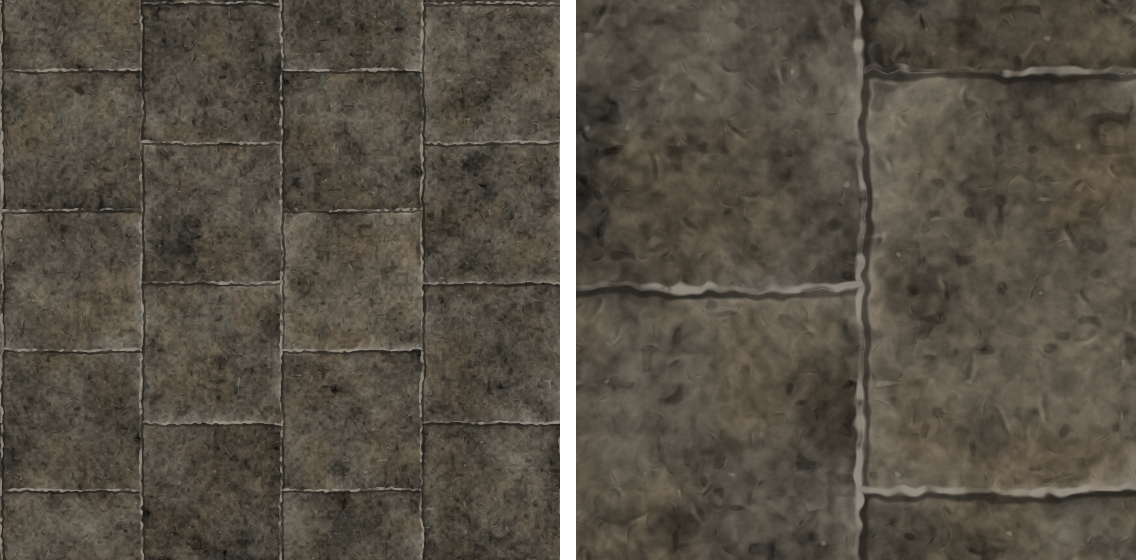
Left, the full canvas; right, a detail of the centre.
Reproduce this texture procedurally as a three.js fragment shader.

```glsl
// Worn dark stone tiles, four by four, with alternate columns shifted half a tile.
varying vec2 vUv;

const float TILES = 4.0;
const vec3 STONE = vec3(1.0, 0.942, 0.822);
const vec3 EARTH = vec3(1.07, 0.93, 0.74);
const vec3 DUST = vec3(0.60, 0.575, 0.53);
const vec3 GAP = vec3(0.115, 0.108, 0.092);

float hash(vec2 p) {
  vec3 q = fract(vec3(p.xyx) * 0.1031);
  q += dot(q, q.yzx + 33.33);
  return fract((q.x + q.y) * q.z);
}

float noise(vec2 p) {
  vec2 i = floor(p);
  vec2 f = fract(p);
  f = f * f * (3.0 - 2.0 * f);
  return mix(mix(hash(i), hash(i + vec2(1.0, 0.0)), f.x),
             mix(hash(i + vec2(0.0, 1.0)), hash(i + vec2(1.0)), f.x), f.y);
}

float fbm(vec2 p) {
  float sum = 0.0;
  float amp = 0.533;
  for (int i = 0; i < 4; i++) {
    sum += amp * noise(p);
    p = mat2(0.8, 0.6, -0.6, 0.8) * p * 2.03 + 7.3;
    amp *= 0.5;
  }
  return sum;
}

float line(float d, float width) {
  return 1.0 - smoothstep(width * 0.3, width, abs(d));
}

// Joint across s: x is the dark gap, y the broken pale mortar beside it.
vec2 joint(float s, float along, float seed) {
  float patches = noise(vec2(along * 7.0, seed * 5.7));
  float crumbs = noise(vec2(along * 38.0, s * 45.0 + seed * 9.1));
  float gap = line(s - 0.009, 0.015) * (0.5 + 0.5 * noise(vec2(along * 5.0, seed + 40.0)));
  float width = 0.009 + 0.013 * crumbs * patches;
  float mortar = line(s + 0.005, width) * (0.22 + 0.85 * smoothstep(0.3, 0.75, crumbs * 0.55 + patches * 0.45));
  return vec2(gap, mortar);
}

// Sparse short scratches and chips, lit on one side and shaded on the other.
float scratches(vec2 p, float density) {
  vec2 cell = floor(p);
  float relief = 0.0;
  for (int y = -1; y <= 1; y++) {
    for (int x = -1; x <= 1; x++) {
      vec2 c = cell + vec2(float(x), float(y));
      float present = step(hash(c + 3.7), density);
      vec2 q = p - c - vec2(hash(c + 11.3), hash(c + 27.1));
      float angle = 6.2832 * hash(c + 41.9);
      vec2 dir = vec2(cos(angle), sin(angle));
      float t = dot(q, dir);
      float n = dot(q, vec2(-dir.y, dir.x)) + t * t * 0.8;
      float taper = 1.0 - smoothstep(0.08, 0.12 + 0.28 * hash(c + 59.2), abs(t));
      relief += present * taper * (line(n - 0.045, 0.06) - line(n + 0.045, 0.07));
    }
  }
  return relief;
}

void main() {
  // Slightly uneven layout; even columns are shifted by about half a tile
  vec2 grid = (vUv - vec2(0.004, -0.006)) * TILES;
  grid += 0.022 * (vec2(noise(grid * 5.0), noise(grid * 5.0 + 31.0)) - 0.5);
  grid += 0.014 * (vec2(noise(grid * 32.0), noise(grid * 32.0 + 57.0)) - 0.5);
  float column = mod(floor(grid.x), TILES);
  vec2 p = grid + vec2(0.0, 0.48 * (1.0 - mod(column, 2.0)));
  vec2 id = mod(floor(p), TILES);
  vec2 local = fract(p);
  vec2 side = local - step(0.5, local);
  vec2 edge = abs(side);
  vec2 q = local + id * 19.0;

  // Stone tone: tile variation, clouds, mottling and fine grain
  float bright = 1.0 - step(0.5, distance(id, vec2(2.0)));
  float clouds = fbm(q * 2.6);
  float mottle = fbm(q * 11.0 + 83.0);
  float grain = fbm(q * 42.0 + 29.0);
  float tone = 0.318 + 0.045 * (hash(id + 71.0) - 0.5) + 0.05 * bright;
  tone += 0.18 * (clouds - 0.5) + 0.16 * (mottle - 0.5) + 0.20 * (grain - 0.5);
  tone -= 0.07 * smoothstep(0.62, 0.8, fbm(q * 7.0 + 17.0));

  // Worn margins: dusty in places and sooty in others
  float margin = exp(-min(edge.x, edge.y) * 17.0);
  float wear = noise(q * 3.2 + 47.0) + 0.5 * (hash(id + 13.0) - 0.5) + 0.15 * bright;
  float dusty = margin * smoothstep(0.4, 0.8, wear) * (0.5 + mottle);
  float sooty = margin * (1.0 - smoothstep(0.2, 0.52, wear));
  tone += 0.12 * dusty - 0.10 * sooty;

  // Chips, pits and pale flecks
  tone += 0.055 * scratches(q * 8.0, 0.42);
  tone += 0.035 * scratches(q * 17.0 + 5.0, 0.3);
  tone -= 0.07 * smoothstep(0.76, 0.9, noise(q * 27.0 + 91.0));
  float fleck = smoothstep(0.94, 0.99, noise(q * 23.0 + 37.0));

  float earthy = smoothstep(0.42, 0.68, fbm(q * 4.0 + 61.0));
  vec3 tint = mix(STONE, EARTH, 0.55 * earthy + 0.2 * bright);
  tint = mix(tint, vec3(0.98, 0.95, 0.89), 0.6 * dusty);
  vec3 color = mix(tone * tint, DUST, 0.45 * fleck);

  // Joints between tiles
  vec2 upright = joint(side.x, grid.y, mod(floor(grid.x + 0.5), TILES));
  vec2 level = joint(-side.y, grid.x, mod(floor(p.y + 0.5), TILES) + column * 5.0 + 20.0);
  color = mix(color, GAP, 0.8 * max(upright.x, level.x));
  color = mix(color, DUST, 0.85 * min(max(upright.y, level.y), 1.0));

  gl_FragColor = vec4(color, 1.0);
}
```
